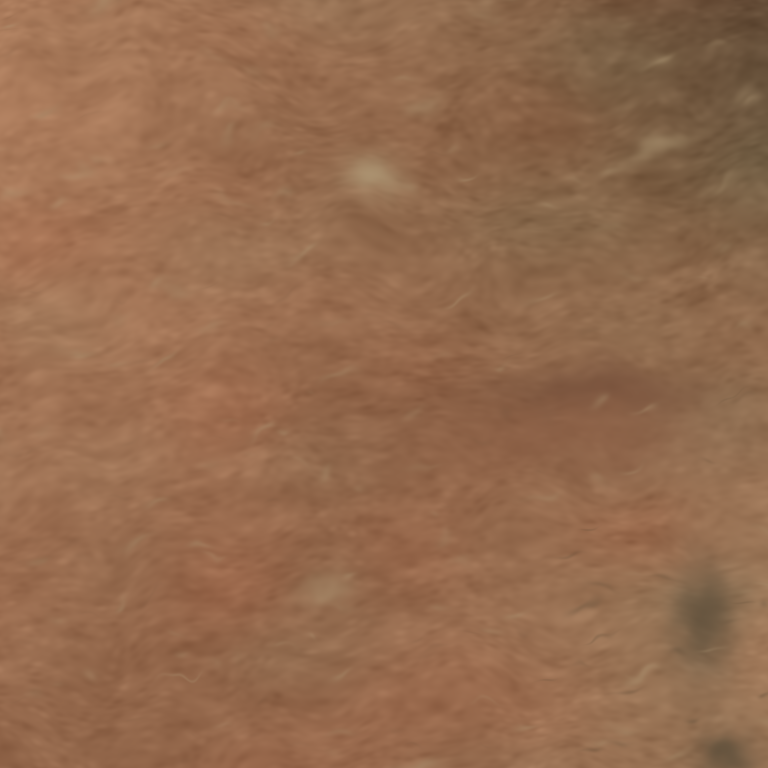
Write a WebGL 1 fragment shader that draws this texture.

```glsl
precision highp float;
uniform vec2 u_resolution;

vec3 hash3(vec2 cell) {
  vec3 q = vec3(dot(cell, vec2(127.1, 311.7)),
                dot(cell, vec2(269.5, 183.3)),
                dot(cell, vec2(419.2, 371.9)));
  return fract(sin(q) * 43758.545);
}

// Cellular noise: soft kernels of random sign around jittered cell points
float mottle(vec2 p) {
  vec2 cell = floor(p);
  float sum = 0.0;
  for (int j = -1; j <= 1; j++) {
    for (int i = -1; i <= 1; i++) {
      vec2 id = cell + vec2(float(i), float(j));
      vec3 h = hash3(id);
      vec2 d = p - id - h.xy;
      float k = max(0.0, 1.0 - dot(d, d));
      sum += (h.z * 2.0 - 1.0) * k * k * k;
    }
  }
  return sum;
}

// Sparse soft-edged flecks, each with its own size, tilt and strength
float flecks(vec2 p, float share) {
  vec2 cell = floor(p);
  float cover = 0.0;
  for (int j = -1; j <= 1; j++) {
    for (int i = -1; i <= 1; i++) {
      vec2 id = cell + vec2(float(i), float(j));
      vec3 h = hash3(id + 37.0);
      vec3 shape = hash3(id + 91.0);
      vec2 d = p - id - h.xy;
      d.y -= d.x * (shape.x - 0.3) * 0.8;
      d /= mix(vec2(0.14, 0.07), vec2(0.38, 0.20), shape.yz);
      cover += step(1.0 - share, h.z) * mix(0.3, 1.0, shape.x) * exp(-dot(d, d));
    }
  }
  return min(cover, 1.0);
}

// Elliptical smudge with a gaussian edge
float smudge(vec2 p, vec2 centre, vec2 radius) {
  vec2 d = (p - centre) / radius;
  return exp(-dot(d, d));
}

void main() {
  vec2 uv = gl_FragCoord.xy / u_resolution;

  // Uneven drift that bends the grain and frays the smudges
  vec2 drift = vec2(mottle(uv * 9.0 + 4.0), mottle(uv * 11.0 + 23.0));
  vec2 p = uv + 0.016 * drift;
  vec2 frayed = p + 0.010 * vec2(mottle(uv * 38.0), mottle(uv * 42.0 + 7.0));
  vec2 grain = p + vec2(0.0, 0.012 * sin(p.x * 7.0 + p.y * 4.0) - 0.06 * p.x);

  // Broad tones: warm clay, lit upper left, shaded upper right, ochre lower right
  vec3 color = vec3(0.572, 0.398, 0.288);
  color = mix(color, vec3(0.675, 0.488, 0.362), smudge(p, vec2(-0.08, 0.88), vec2(0.48, 0.50)));
  color = mix(color, vec3(0.520, 0.400, 0.285), 0.85 * smudge(p, vec2(0.88, 0.82), vec2(0.36, 0.30)));
  color = mix(color, vec3(0.350, 0.270, 0.195), 0.85 * smudge(p, vec2(1.06, 1.04), vec2(0.26, 0.28)));
  color = mix(color, vec3(0.625, 0.485, 0.360), 0.90 * smudge(p, vec2(0.98, 0.16), vec2(0.30, 0.36)));

  // Large faint stains, redder or greener
  float stain = mottle(p * vec2(4.0, 6.0) + 12.0);
  color += 0.024 * stain * vec3(1.0, 0.75, 0.65);
  color += 0.016 * mottle(p * vec2(6.0, 9.0) + 51.0) * vec3(-0.4, 1.0, 0.9);

  // Fine, mostly horizontal grain
  float streaks = 0.024 * mottle(grain * vec2(14.0, 38.0))
                + 0.026 * mottle(grain * vec2(34.0, 76.0) + 17.0)
                + 0.024 * mottle(grain * vec2(72.0, 135.0) + 63.0);
  color += streaks * vec3(1.0, 0.95, 0.85);

  // Dark rust streak and grey-green stains
  color = mix(color, vec3(0.445, 0.305, 0.225), 0.75 * smudge(frayed, vec2(0.78, 0.485), vec2(0.13, 0.030)));
  color = mix(color, vec3(0.530, 0.350, 0.255), 0.60 * smudge(frayed, vec2(0.76, 0.43), vec2(0.22, 0.055)));
  float damp = smudge(frayed, vec2(0.915, 0.195), vec2(0.040, 0.085))
             + smudge(frayed, vec2(0.945, 0.015), vec2(0.038, 0.030));
  color = mix(color, vec3(0.375, 0.315, 0.235), 0.85 * min(damp, 1.0));

  // Pale worn spots: one clear patch, scattered flecks and faint scuffs
  float worn = 0.85 * smudge(frayed, vec2(0.485, 0.765), vec2(0.034, 0.032));
  worn += 0.60 * flecks(frayed * vec2(8.0, 9.0) + 3.0, 0.17);
  worn += 0.34 * flecks(frayed * vec2(19.0, 25.0) + 40.0, 0.26);
  color = mix(color, vec3(0.680, 0.590, 0.455), min(worn, 0.85));

  // Small dark nicks, denser towards the lower right
  float nicks = flecks(frayed * vec2(22.0, 42.0) + 70.0, 0.15);
  float nickArea = smoothstep(0.45, 1.0, uv.x) * smoothstep(0.65, 0.2, uv.y);
  color = mix(color, vec3(0.390, 0.310, 0.225), nicks * (0.08 + 0.45 * nickArea));

  gl_FragColor = vec4(color, 1.0);
}
```
